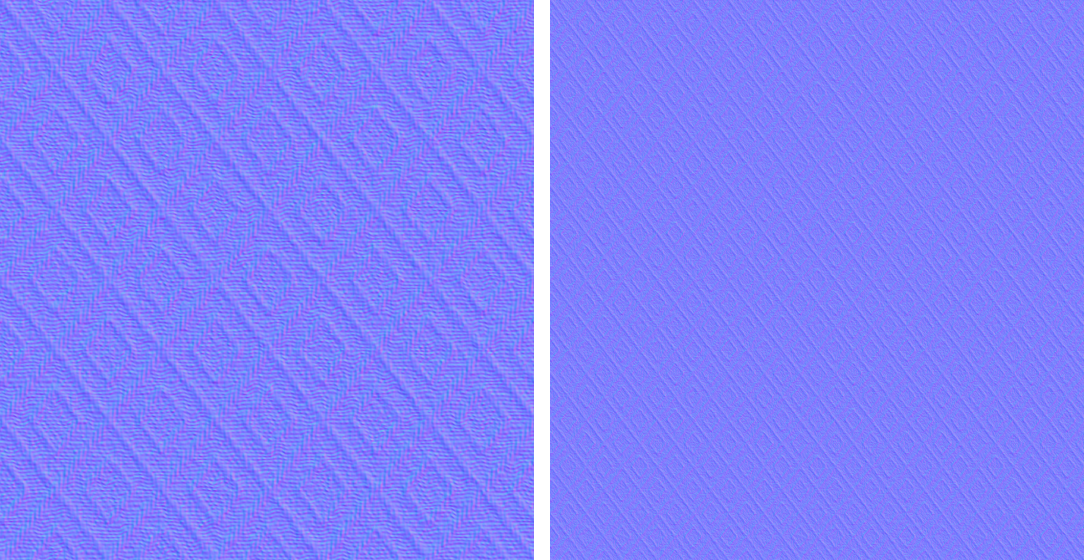
Left, the tile; right, the same tile 3 across and 3 down.
Reproduce this texture map procedurally as a WebGL 2 fragment shader.

```glsl
#version 300 es
precision highp float;

uniform vec2 u_resolution;
out vec4 fragColor;

#define REPEATS vec2(5.0, 4.0)        // diamonds across and down
#define SHIFT vec2(0.02, 0.0)         // lattice offset, in repeats
#define STITCHES vec2(100.0, 144.0)   // weave stitches across, rows down
#define FUZZ_CELLS vec2(170.0, 150.0) // yarn noise grid
#define INNER_SIZE 0.23               // half size of the inner diamond
#define RIDGE_WIDTH 0.040             // ridge spread, in lattice units
#define RIDGE_HEIGHT 0.0018
#define WEAVE_HEIGHT 0.00070
#define FUZZ_HEIGHT 0.0010
#define TWIST vec2(11.0, 13.0)        // yarn strokes along and across a ridge
#define SLOPE_STEP 0.001

const float PI = 3.14159265;

// Integer hash of a cell that wraps at the given period
float hash(vec2 cell, vec2 period) {
    uvec2 c = uvec2(mod(cell, period));
    uint h = c.x * 1597u + c.y * 51749u + 977u;
    h = (h ^ (h >> 15)) * 739391u;
    h = (h ^ (h >> 13)) * 974711u;
    return float((h ^ (h >> 16)) & 65535u) / 65535.0;
}

float wrapNoise(vec2 uv, vec2 period) {
    vec2 p = uv * period;
    vec2 cell = floor(p);
    vec2 f = p - cell;
    f = f * f * f * (f * (f * 6.0 - 15.0) + 10.0);
    float low = mix(hash(cell, period), hash(cell + vec2(1, 0), period), f.x);
    float high = mix(hash(cell + vec2(0, 1), period), hash(cell + vec2(1, 1), period), f.x);
    return mix(low, high, f.y);
}

float ridge(float d, float width) {
    return exp(-d * d / (2.0 * width * width));
}

// Staggered rows of short stitches, each of its own thickness
float weave(vec2 uv, float pebble) {
    vec2 p = uv * STITCHES;
    p.y += 0.9 * wrapNoise(uv, vec2(50.0, 36.0));
    float row = floor(p.y);
    p.x += 0.5 * mod(row, 2.0) + 0.4 * hash(vec2(row, 7.0), STITCHES.yy);
    float rowBell = sin(PI * fract(p.y));
    float stitchBell = sin(PI * fract(p.x));
    float thickness = 0.4 + 0.6 * hash(vec2(floor(p.x), row), STITCHES);
    float stitch = thickness * stitchBell * stitchBell;
    return rowBell * rowBell * (mix(0.5, 0.3, pebble) + mix(0.7, 1.1, pebble) * stitch);
}

float height(vec2 uv) {
    // Diagonal lattice: x is constant on falling lines, y on rising lines
    vec2 p = uv * REPEATS - SHIFT;
    vec2 lattice = vec2(p.x + p.y, p.x - p.y);
    vec2 toLine = lattice - round(lattice);
    vec2 toCenter = abs(fract(lattice) - 0.5);

    // Inner diamond sides
    vec2 within = 1.0 - smoothstep(INNER_SIZE - 0.02, INNER_SIZE + 0.04, toCenter);
    float innerFall = ridge(toCenter.x - INNER_SIZE, RIDGE_WIDTH * 0.8) * within.y;
    float innerRise = ridge(toCenter.y - INNER_SIZE, RIDGE_WIDTH * 0.9) * within.x;

    // Long lines; the falling ones run over the rising ones
    float fall = max(ridge(toLine.x, RIDGE_WIDTH * 0.9), 0.8 * innerFall);
    float rise = max(ridge(toLine.y, RIDGE_WIDTH * 1.15), 0.85 * innerRise);

    // Slanted yarn strokes on the ridges
    float fallTwist = cos(2.0 * PI * dot(lattice.yx, TWIST));
    float riseTwist = cos(2.0 * PI * dot(lattice, TWIST));
    float fallYarn = fall * (0.92 + 0.08 * fallTwist);
    float riseYarn = rise * (0.80 + 0.20 * riseTwist) * (1.0 - 0.8 * fall);
    float cover = max(fall, rise);

    float fuzz = wrapNoise(uv, FUZZ_CELLS) + 0.8 * wrapNoise(uv, floor(FUZZ_CELLS * 0.4));
    float cloth = weave(uv, within.x * within.y) * (1.0 - 0.65 * cover);
    return RIDGE_HEIGHT * (fallYarn + riseYarn) + WEAVE_HEIGHT * cloth + FUZZ_HEIGHT * fuzz;
}

void main() {
    vec2 uv = gl_FragCoord.xy / u_resolution;
    float aspect = u_resolution.x / u_resolution.y;
    vec2 dx = vec2(SLOPE_STEP / aspect, 0.0);
    vec2 dy = vec2(0.0, SLOPE_STEP);

    // Encode the surface normal as colour
    vec2 slope = vec2(height(uv + dx) - height(uv - dx),
                      height(uv + dy) - height(uv - dy)) / (2.0 * SLOPE_STEP);
    vec3 normal = normalize(vec3(-slope, 1.0));
    fragColor = vec4(0.5 + 0.5 * normal, 1.0);
}
```
